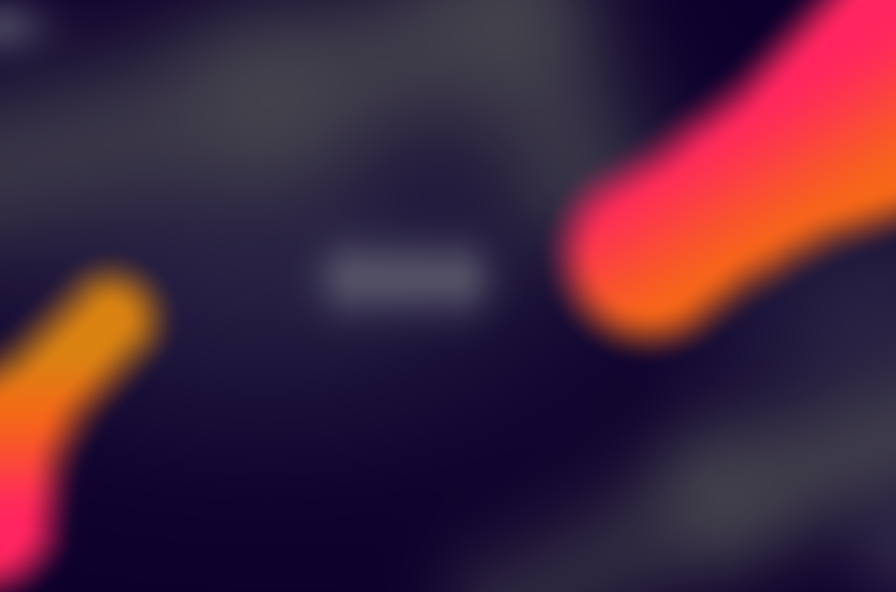
Reproduce this background procedurally as a Shadertoy shader.

```glsl
const vec3 NIGHT  = vec3(0.050, 0.000, 0.170);
const vec3 VIOLET = vec3(0.150, 0.122, 0.256);
const vec3 SMOKE  = vec3(0.272, 0.266, 0.302);
const vec3 LILAC  = vec3(0.332, 0.322, 0.405);
const vec3 PINK   = vec3(1.000, 0.145, 0.375);
const vec3 ORANGE = vec3(0.965, 0.405, 0.090);
const vec3 AMBER  = vec3(0.850, 0.510, 0.070);
const float FEATHER = 0.052;    // half width of the soft blob edges
const float BLEND = 0.05;       // roundness where blob parts join
const float BAND_WIDTH = 0.15;  // spread of the smoky bands

// Distance to a segment whose radius grows from ra to rb
float taperedCapsule(vec2 p, vec2 a, vec2 b, float ra, float rb) {
    vec2 ab = b - a;
    float h = clamp(dot(p - a, ab) / dot(ab, ab), 0.0, 1.0);
    return length(p - a - ab * h) - mix(ra, rb, h);
}

float smoothMin(float a, float b, float k) {
    float h = max(k - abs(a - b), 0.0) / k;
    return min(a, b) - 0.25 * h * h * k;
}

// Gaussian falloff around a segment
float softLine(vec2 p, vec2 a, vec2 b, float width) {
    float d = taperedCapsule(p, a, b, 0.0, 0.0) / width;
    return exp(-d * d);
}

// Gaussian falloff around an ellipse
float softSpot(vec2 p, vec2 center, vec2 radius) {
    vec2 q = (p - center) / radius;
    return exp(-dot(q, q));
}

float softFill(float d) {
    return 1.0 - smoothstep(-FEATHER, FEATHER, d);
}

vec3 backdrop(vec2 p) {
    // Violet haze
    float haze = softSpot(p, vec2(0.45, 0.57), vec2(0.52, 0.30));
    haze = max(haze, softSpot(p, vec2(1.48, 0.46), vec2(0.30, 0.24)));
    vec3 color = mix(NIGHT, VIOLET, haze);

    // Smoky bands, upper left and lower right
    float clear = 1.0 - 0.70 * softLine(p, vec2(-0.08, 0.70), vec2(0.455, 0.832), BAND_WIDTH);
    clear *= 1.0 - 0.80 * softLine(p, vec2(0.455, 0.832), vec2(0.85, 0.96), BAND_WIDTH);
    clear *= 1.0 - 0.70 * softLine(p, vec2(0.85, 0.96), vec2(0.97, 0.72), BAND_WIDTH);
    clear *= 1.0 - 0.55 * softLine(p, vec2(0.87, -0.03), vec2(1.225, 0.16), 0.8 * BAND_WIDTH);
    clear *= 1.0 - 0.80 * softLine(p, vec2(1.225, 0.16), vec2(1.54, 0.27), 0.8 * BAND_WIDTH);
    color = mix(color, SMOKE, 1.0 - clear);

    // Pale pill and corner glints
    float pill = softLine(p, vec2(0.60, 0.53), vec2(0.77, 0.53), 0.062);
    float glint = softSpot(p, vec2(0.0, 0.955), vec2(0.08, 0.05));
    glint += 0.5 * softSpot(p, vec2(1.53, 0.07), vec2(0.10));
    return mix(color, LILAC, clamp(0.95 * pill + 0.7 * glint, 0.0, 1.0));
}

void mainImage(out vec4 fragColor, in vec2 fragCoord) {
    vec2 p = fragCoord / iResolution.y;
    p.x += 0.5 * (512.0 / 338.0 - iResolution.x / iResolution.y);
    vec3 color = backdrop(p);

    // Large flare widening toward the upper right
    float flare = taperedCapsule(p, vec2(1.097, 0.569), vec2(1.265, 0.684), 0.138, 0.126);
    float flareTop = taperedCapsule(p, vec2(1.265, 0.684), vec2(1.58, 0.882), 0.126, 0.225);
    flare = smoothMin(flare, flareTop, BLEND);
    float across = dot(p, vec2(0.5, -0.86)) + 0.86;
    vec3 flareColor = mix(PINK, ORANGE, smoothstep(0.76, 1.04, across));
    color = mix(color, flareColor, softFill(flare));

    // Small ember bending along the left border
    float ember = taperedCapsule(p, vec2(0.188, 0.46), vec2(0.04, 0.308), 0.070, 0.075);
    float emberBase = taperedCapsule(p, vec2(0.02, 0.279), vec2(-0.03, 0.13), 0.085, 0.12);
    ember = smoothMin(ember, emberBase, BLEND);
    vec3 emberColor = mix(PINK, ORANGE, smoothstep(0.11, 0.32, p.y));
    emberColor = mix(emberColor, AMBER, smoothstep(0.27, 0.42, p.y));
    color = mix(color, emberColor, softFill(ember));

    fragColor = vec4(color, 1.0);
}
```
